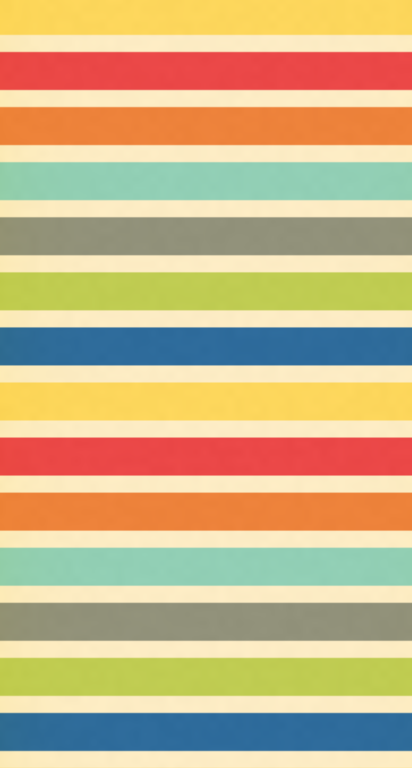
Write a Shadertoy shader that draws this pattern.

```glsl
float hash(vec2 p) {
    return fract(sin(dot(p, vec2(127.1, 311.7))) * 43758.5453);
}

float valueNoise(vec2 p) {
    vec2 cell = floor(p);
    vec2 f = fract(p);
    f = f * f * (3.0 - 2.0 * f);
    return mix(mix(hash(cell), hash(cell + vec2(1, 0)), f.x),
               mix(hash(cell + vec2(0, 1)), hash(cell + vec2(1, 1)), f.x), f.y);
}

vec3 stripeColor(int index) {
    vec3 palette[7] = vec3[7](
        vec3(0.99, 0.84, 0.36),  // yellow
        vec3(0.92, 0.28, 0.28),  // red
        vec3(0.93, 0.51, 0.23),  // orange
        vec3(0.57, 0.81, 0.71),  // aqua
        vec3(0.57, 0.57, 0.48),  // taupe
        vec3(0.75, 0.80, 0.32),  // lime
        vec3(0.18, 0.42, 0.61)   // blue
    );
    return palette[index % 7];
}

void mainImage(out vec4 fragColor, in vec2 fragCoord) {
    vec2 uv = fragCoord / iResolution.xy;

    // Stripe centers lie on whole numbers, counted from the top
    float row = (1.0 - uv.y) * 13.943 - 0.289;
    float index = floor(row + 0.5);
    float edge = abs(row - index) - 0.345;
    float softness = max(0.02, 0.7 * 13.943 / iResolution.y);
    float stripe = 1.0 - smoothstep(-softness, softness, edge);

    vec3 cream = vec3(0.99, 0.925, 0.77);
    vec3 color = mix(cream, stripeColor(int(index)), stripe);

    // Warm aging along the sides, strongest at the left
    float aging = 0.13 * exp(-uv.x * 9.0) + 0.03 * exp((uv.x - 1.0) * 12.0);
    color = mix(color, color * vec3(0.97, 0.93, 0.62) + vec3(0.02, 0.03, 0.0), aging * 1.5);

    // Faint paper mottling
    vec2 paper = fragCoord / iResolution.y;
    color += 0.012 * (valueNoise(paper * 90.0) - 0.5);

    fragColor = vec4(clamp(color, 0.0, 1.0), 1.0);
}
```
